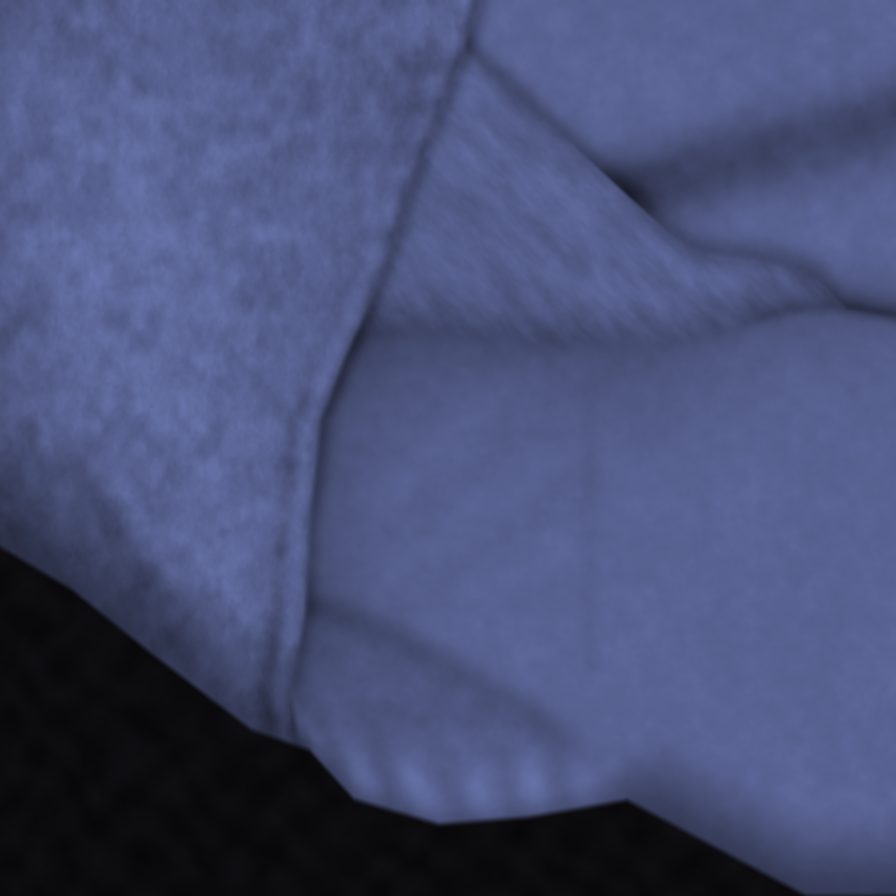
A Shadertoy shader for this texture:

```glsl
const vec3 CLOTH = vec3(0.355, 0.395, 0.585);
const vec3 FLOOR = vec3(0.043, 0.040, 0.050);

float hash(vec2 p) {
    return fract(sin(dot(p, vec2(127.1, 311.7))) * 43758.5453);
}

float noise(vec2 p) {
    vec2 i = floor(p), f = fract(p);
    f = f * f * (3.0 - 2.0 * f);
    return mix(mix(hash(i), hash(i + vec2(1, 0)), f.x),
               mix(hash(i + vec2(0, 1)), hash(i + vec2(1, 1)), f.x), f.y);
}

// Zero-centred noise over four octaves
float fbm(vec2 p) {
    float sum = 0.0, amp = 0.5;
    for (int i = 0; i < 4; i++) {
        sum += amp * (noise(p) - 0.5);
        p = mat2(1.6, 1.2, -1.2, 1.6) * p + 7.3;
        amp *= 0.55;
    }
    return sum;
}

float band(float d, float width) {
    return exp(-d * d / (width * width));
}

float blob(vec2 p, vec2 center, vec2 size) {
    vec2 q = (p - center) / size;
    return exp(-dot(q, q));
}

// Full between lo and hi, fading over soft outside them
float span(float t, float lo, float hi, float soft) {
    return smoothstep(lo - soft, lo, t) * (1.0 - smoothstep(hi, hi + soft, t));
}

// Piecewise linear curve through knots sorted by x
float follow(float t, vec2 knots[10]) {
    float v = knots[0].y;
    for (int i = 0; i < 9; i++) {
        vec2 a = knots[i], b = knots[i + 1];
        v = mix(v, b.y, clamp((t - a.x) / (b.x - a.x), 0.0, 1.0));
    }
    return v;
}

float leftPanel(vec2 p, float hemD, float seamD) {
    float shade = 0.91 + 0.13 * blob(p, vec2(0.13, 0.70), vec2(0.19, 0.24));
    shade += 0.10 * blob(p, vec2(0.25, 0.40), vec2(0.09, 0.14));
    shade -= 0.13 * blob(p, vec2(0.0, 0.52), vec2(0.06, 0.25));
    shade -= 0.08 * blob(p, vec2(0.46, 0.88), vec2(0.05, 0.12));
    shade += 0.12 * blob(p, vec2(0.48, 0.975), vec2(0.03, 0.025));
    shade += 0.30 * fbm(p * vec2(58.0, 42.0)) + 0.16 * fbm(p * 14.0);
    shade *= mix(0.58, 1.0, smoothstep(-0.03, 0.15, hemD));

    // Diagonal crease with a shaded outer side
    float creaseD = p.x - 0.09 - (0.48 - p.y) * 0.56;
    float reach = span(p.y, 0.30, 0.46, 0.07);
    shade *= 1.0 - reach * (0.17 * band(creaseD, 0.022) + 0.10 * smoothstep(0.02, -0.04, creaseD));

    // Stitched strip beside the seam
    float stitch = 0.5 + noise(vec2(p.y * 28.0, 3.0));
    shade -= 0.14 * stitch * band(seamD + 0.030, 0.011) * span(p.y, 0.20, 0.54, 0.08);
    return shade + 0.05 * band(seamD + 0.014, 0.010);
}

float triangleFlap(vec2 p, float flapD, float foldD) {
    vec2 along = vec2(p.x - p.y, p.x + p.y);
    float shade = 0.92 + 0.24 * fbm(along * vec2(16.0, 46.0)) + 0.08 * fbm(p * 70.0);
    shade += 0.05 * band(flapD + 0.07, 0.05);
    shade -= 0.14 * band(flapD, 0.014);
    return shade - 0.20 * band(foldD, 0.035);
}

float upperPanel(vec2 p, float flapD) {
    float foldY = 0.795 + 0.18 * max(p.x - 0.68, 0.0) + 0.22 * pow(max(p.x - 0.68, 0.0), 2.0);
    float d = p.y - foldY;
    float shade = 0.98 + 0.12 * fbm(p * 48.0) + 0.08 * fbm(p * 12.0);
    float reach = smoothstep(0.62, 0.70, p.x);
    shade -= reach * 0.30 * band(d, d > 0.0 ? 0.038 : 0.050);
    shade -= 0.16 * blob(p, vec2(0.71, 0.785), vec2(0.06, 0.025));
    shade -= 0.24 * band(flapD, 0.020);
    return shade - 0.16 * smoothstep(0.74, 0.64, p.y);
}

float lowerPanel(vec2 p, float foldD, float seamD, float hemD) {
    float shade = 0.99 + 0.09 * fbm(p * 62.0) + 0.07 * fbm(p * 11.0);
    shade -= 0.25 * exp(min(foldD, 0.0) / 0.075) * mix(1.0, 0.65, smoothstep(0.7, 1.0, p.x));
    shade -= 0.20 * exp(-max(seamD, 0.0) / 0.065);

    // Broad diagonal ripples and a faint upright crease
    float across = p.y - 0.62 * p.x;
    float ripple = sin(across * 62.0 + 3.0 * noise(p * 5.0));
    shade += 0.027 * ripple * blob(p, vec2(0.53, 0.43), vec2(0.13, 0.12));
    shade -= 0.04 * band(p.x - 0.657, 0.012) * span(p.y, 0.27, 0.54, 0.06);

    // Turned hem with short folds along the lower edge
    float creaseY = 0.333 - 0.36 * (p.x - 0.34) - 0.60 * pow(max(p.x - 0.34, 0.0), 2.0);
    float creaseD = p.y - creaseY;
    float reach = 1.0 - smoothstep(0.60, 0.70, p.x);
    shade -= reach * (0.17 * band(creaseD, 0.020) + 0.11 * smoothstep(0.01, -0.03, creaseD));
    float pleat = sin(p.x * 98.0 + p.y * 25.0 + 4.0 * noise(p * 9.0));
    float hem = reach * band(hemD - 0.035, 0.035);
    shade += hem * (0.10 + 0.09 * pleat) + 0.12 * reach * fbm(p * 30.0) * smoothstep(0.02, -0.05, creaseD);
    float rim = mix(0.72, 0.55, smoothstep(0.64, 0.74, p.x));
    return shade * mix(rim, 1.0, smoothstep(-0.02, mix(0.03, 0.11, smoothstep(0.64, 0.76, p.x)), hemD));
}

vec3 wovenFloor(vec2 p) {
    vec2 cell = p * 13.0 + 0.5 * vec2(noise(p * 16.0), noise(p * 16.0 + 9.0));
    float weave = sin(cell.x * 6.2832) * sin(cell.y * 6.2832);
    return FLOOR * (1.0 + 0.22 * weave + 0.5 * fbm(p * 45.0));
}

void mainImage(out vec4 fragColor, in vec2 fragCoord) {
    vec2 p = fragCoord / iResolution.xy;

    // Signed offsets from the outline, seam, flap edge and main fold
    float hemD = p.y - follow(p.x, vec2[10](vec2(0, 0.39), vec2(0.08, 0.342), vec2(0.17, 0.27),
        vec2(0.28, 0.186), vec2(0.345, 0.163), vec2(0.395, 0.108), vec2(0.49, 0.080),
        vec2(0.59, 0.088), vec2(0.70, 0.107), vec2(0.90, 0.0)));
    float seamD = p.x - follow(p.y, vec2[10](vec2(0.16, 0.335), vec2(0.23, 0.325), vec2(0.32, 0.341),
        vec2(0.41, 0.345), vec2(0.53, 0.358), vec2(0.60, 0.385), vec2(0.67, 0.417),
        vec2(0.83, 0.473), vec2(0.945, 0.518), vec2(1.0, 0.534)));
    float foldY = follow(p.x, vec2[10](vec2(0.38, 0.640), vec2(0.48, 0.630), vec2(0.58, 0.616),
        vec2(0.66, 0.612), vec2(0.73, 0.616), vec2(0.79, 0.626), vec2(0.846, 0.645),
        vec2(0.88, 0.655), vec2(0.93, 0.658), vec2(1.0, 0.647)));
    float flapY = 0.948 - 0.92 * (p.x - 0.52) + 0.10 * smoothstep(0.74, 0.92, p.x);
    float foldD = p.y - foldY;
    float flapD = p.y - max(flapY, foldY);

    // Panels joined from bottom to top
    float shade = lowerPanel(p, foldD, seamD, hemD);
    shade = mix(shade, triangleFlap(p, flapD, foldD), smoothstep(-0.014, 0.014, foldD));
    shade = mix(shade, upperPanel(p, flapD), smoothstep(-0.004, 0.004, flapD));
    shade -= 0.13 * band(foldD, 0.009) * smoothstep(0.80, 0.87, p.x);
    shade = mix(leftPanel(p, hemD, seamD), shade, smoothstep(-0.005, 0.005, seamD));
    shade -= 0.22 * band(seamD - 0.003, 0.011) * mix(0.6, 1.0, smoothstep(0.3, 0.6, p.y));

    vec3 color = mix(wovenFloor(p), CLOTH * shade, smoothstep(-0.005, 0.005, hemD));
    fragColor = vec4(clamp(color, 0.0, 1.0), 1.0);
}
```
